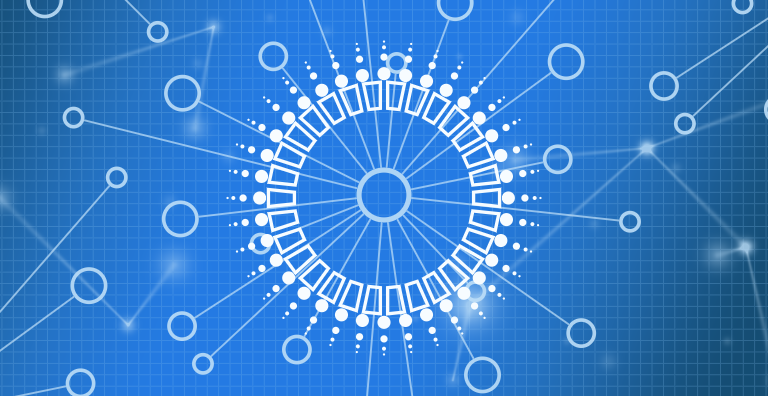
This background is drawn by a WebGL 1 fragment shader. Its source:

```glsl
precision highp float;
uniform vec2 u_resolution;

const vec3 BRIGHT_BLUE = vec3(0.14, 0.48, 0.89);
const vec3 MID_BLUE = vec3(0.14, 0.44, 0.74);
const vec3 DEEP_TEAL = vec3(0.08, 0.30, 0.45);
const vec3 GRID_BLUE = vec3(0.50, 0.74, 0.93);
const vec3 PALE_BLUE = vec3(0.74, 0.87, 0.97);
const vec3 WHITE = vec3(0.97, 0.99, 1.0);

// Lengths are fractions of the canvas height, measured from its centre
const vec2 MAIN_HUB = vec2(0.0, 0.0076);
const vec2 LEFT_HUB = vec2(-1.205, -0.558);
const vec2 RIGHT_HUB = vec2(1.217, 0.614);
const vec2 CORNER_HUB = vec2(-1.104, 0.952);
const float HUB_RADIUS = 0.063;
const float HUB_HALF_WIDTH = 0.0065;
const float SPOKE_HALF_WIDTH = 0.0024;
const float RING_HALF_WIDTH = 0.0046;
const float SMALL = 0.023;
const float MEDIUM = 0.033;
const float LARGE = 0.042;
const float GRID_PITCH = 0.0288;
const float CELL_COUNT = 30.0;
const float CELL_RADIUS = 0.259;
const float CELL_HALF_DEPTH = 0.037;
const float CELL_GAP = 0.005;
const float CELL_STROKE = 0.0042;
const float BEAD_COUNT = 36.0;
const float BEAD_RADIUS = 0.314;
const float BEAD_SIZE = 0.0165;
const float TAU = 6.28319;

float fill(float d) {
  return clamp(0.5 - d * u_resolution.y, 0.0, 1.0);
}

float hash(vec2 p) {
  vec3 q = fract(p.xyx * 0.1031);
  q += dot(q, q.yzx + 33.33);
  return fract((q.x + q.y) * q.z);
}

float glow(vec2 p, float radius) {
  return exp(-dot(p, p) / (radius * radius));
}

// A thread that widens and fades from a to b, with a star at a and a haze at b
float link(vec2 p, vec2 a, vec2 b, float haze) {
  vec2 ab = b - a;
  float h = clamp(dot(p - a, ab) / dot(ab, ab), 0.0, 1.0);
  float d = length(p - a - ab * h);
  float thread = exp(-pow(d / mix(0.003, 0.009, h), 2.0)) * mix(0.35, 0.14, h);
  return thread + 0.25 * glow(p - a, 0.018) + 0.35 * glow(p - b, haze);
}

float web(vec2 p) {
  vec2 leftStar = vec2(-0.43, 0.432);
  vec2 lowStar = vec2(-0.646, -0.321);
  vec2 rightStar = vec2(0.664, 0.126);
  vec2 edgeStar = vec2(0.914, -0.124);
  vec2 haze = vec2(0.217, -0.27);
  float w = link(p, leftStar, vec2(-0.806, 0.311), 0.024);
  w += link(p, leftStar, vec2(-0.477, 0.177), 0.03);
  w += link(p, lowStar, vec2(-0.53, -0.169), 0.04);
  w += link(p, lowStar, vec2(-0.97, 0.0), 0.03);
  w += link(p, rightStar, edgeStar, 0.02);
  w += link(p, rightStar, vec2(0.331, 0.096), 0.035);
  w += link(p, rightStar, haze, 0.075);
  w += link(p, rightStar, vec2(1.0, 0.25), 0.02);
  w += link(p, edgeStar, vec2(0.843, -0.144), 0.035);
  w += link(p, edgeStar, vec2(0.99, -0.46), 0.02);
  w += link(p, vec2(0.174, -0.46), haze, 0.045);
  for (int i = 0; i < 16; i++) {
    float k = float(i);
    vec2 mote = vec2(hash(vec2(k, 3.0)) - 0.5, hash(vec2(k, 8.0)) - 0.5) * vec2(1.94, 1.0);
    w += 0.16 * glow(p - mote, mix(0.008, 0.026, hash(vec2(k, 13.0))));
  }
  return w;
}

// A spoke from the hub at the origin, ending in a ring
float spoke(vec2 p, float degrees, float reach, float size) {
  float a = radians(degrees);
  vec2 dir = vec2(cos(a), sin(a));
  float along = dot(p, dir);
  float across = abs(dot(p, vec2(-dir.y, dir.x))) - SPOKE_HALF_WIDTH;
  float line = max(across, max(HUB_RADIUS - along, along - reach + size));
  float ring = abs(length(p - dir * reach) - size) - RING_HALF_WIDTH;
  return max(0.8 * fill(line), fill(ring));
}

// Seven spokes repeated in three uneven turns
float wheel(vec2 p) {
  float w = 0.0;
  for (int i = 0; i < 3; i++) {
    float k = float(i);
    float turn = 117.0 * k - 2.5 * k * (k - 1.0);
    w = max(w, spoke(p, turn + 11.6, 0.448, MEDIUM));
    w = max(w, spoke(p, turn + 36.2, 0.57, LARGE));
    w = max(w, spoke(p, turn + 49.0, 0.808, SMALL));
    w = max(w, spoke(p, turn + 69.7, 0.518, LARGE));
    w = max(w, spoke(p, turn + 84.5, 0.335, SMALL));
    w = max(w, spoke(p, turn + 96.0, 0.608, MEDIUM));
    w = max(w, spoke(p, turn + 110.8 + k * (11.8 * k - 16.6), 0.625, SMALL));
  }
  return w;
}

vec2 foldSector(vec2 p, float count) {
  float pitch = TAU / count;
  float a = mod(atan(p.y, p.x) + 0.5 * pitch, pitch) - 0.5 * pitch;
  return length(p) * vec2(cos(a), sin(a));
}

// Outlined cells with rows of shrinking beads around them
float gear(vec2 p) {
  vec2 q = foldSector(p, CELL_COUNT);
  float side = abs(q.y) - q.x * tan(0.5 * TAU / CELL_COUNT) + CELL_GAP;
  float cell = max(side, abs(q.x - CELL_RADIUS) - CELL_HALF_DEPTH);
  float d = max(cell, -cell - 2.0 * CELL_STROKE);
  q = foldSector(p, BEAD_COUNT);
  for (int i = 0; i < 4; i++) {
    float k = float(i);
    float r = BEAD_RADIUS + 0.102 * (1.0 - pow(0.59, k));
    d = min(d, length(q - vec2(r, 0.0)) - BEAD_SIZE * pow(0.55, k));
  }
  return fill(d);
}

void main() {
  vec2 p = (gl_FragCoord.xy - 0.5 * u_resolution) / u_resolution.y;

  // Slanted bright band falling off to teal
  float band = abs(p.x + 0.1 - 0.4 * p.y);
  vec3 color = mix(BRIGHT_BLUE, MID_BLUE, smoothstep(0.25, 0.78, band));
  color = mix(color, DEEP_TEAL, smoothstep(0.6, 1.2, band));

  // Grid and glowing web
  vec2 cell = abs(fract(p / GRID_PITCH) - 0.5) * GRID_PITCH;
  color = mix(color, GRID_BLUE, 0.28 * fill(min(cell.x, cell.y) - 0.0011));
  color = mix(color, PALE_BLUE, min(web(p), 0.8));

  // Wheels, hub and gear
  float lines = max(wheel(p - MAIN_HUB), max(wheel(p - LEFT_HUB), wheel(p - RIGHT_HUB)));
  lines = max(lines, spoke(p - CORNER_HUB, -61.3, 0.515, LARGE));
  lines = max(lines, spoke(p - CORNER_HUB, -45.0, 0.753, SMALL));
  lines = max(lines, fill(abs(length(p - MAIN_HUB) - HUB_RADIUS) - HUB_HALF_WIDTH));
  color = mix(color, PALE_BLUE, 0.9 * lines);
  color = mix(color, WHITE, gear(p));
  gl_FragColor = vec4(color, 1.0);
}
```
